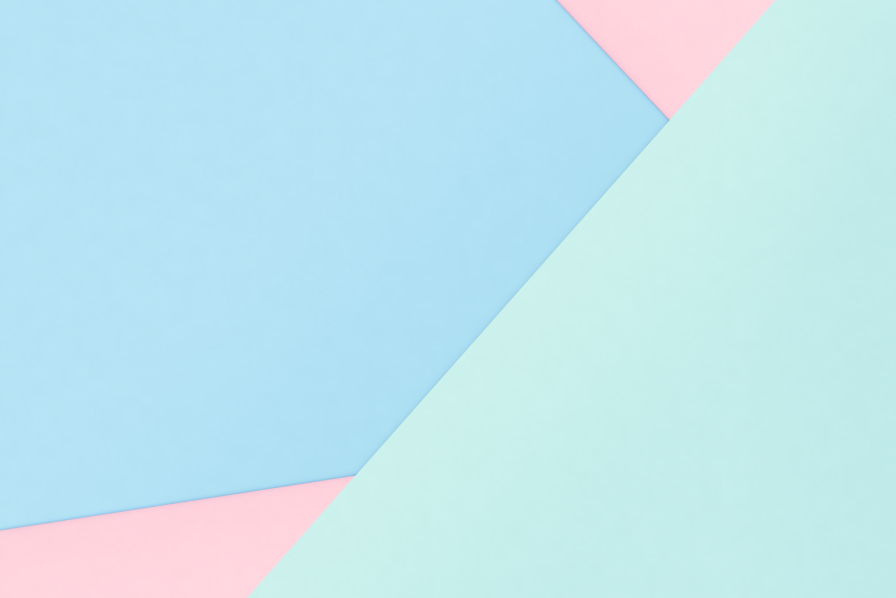
Write a Shadertoy shader that draws this background.

```glsl
// Overlapping sheets of pastel paper: a blue sheet on pink, with mint on top.
// Each sheet is bounded by signed distances to straight edges; soft contact
// shadows follow the edges and faint value noise gives the paper its grain.

float hash(vec2 p) {
    return fract(sin(dot(p, vec2(127.1, 311.7))) * 43758.5453);
}

float noise(vec2 p) {
    vec2 i = floor(p), f = fract(p);
    f = f * f * (3.0 - 2.0 * f);
    return mix(mix(hash(i), hash(i + vec2(1, 0)), f.x),
               mix(hash(i + vec2(0, 1)), hash(i + vec2(1, 1)), f.x), f.y);
}

// Signed distance to the line a-b, positive on its left
float leftOf(vec2 p, vec2 a, vec2 b) {
    vec2 d = normalize(b - a), e = p - a;
    return d.x * e.y - d.y * e.x;
}

void mainImage(out vec4 fragColor, in vec2 fragCoord) {
    vec2 p = fragCoord / iResolution.xy * vec2(1.5, 1.0);
    float aa = 0.8 / iResolution.y;

    // Sheet shapes, positive inside
    float mint = -leftOf(p, vec2(0.414, 0.0), vec2(1.299, 1.0));
    float blue = min(leftOf(p, vec2(1.121, 0.799), vec2(0.932, 1.0)),
                     leftOf(p, vec2(0.0, 0.113), vec2(0.596, 0.205)));

    // Pink base, slightly shaded beside the blue sheet
    vec3 pink = mix(vec3(1.0, 0.825, 0.863), vec3(1.0, 0.842, 0.876), smoothstep(0.0, 0.15, -blue));
    pink -= vec3(0.06, 0.05, 0.02) * exp(-max(-blue, 0.0) / 0.004);

    // Blue sheet, deeper towards the mint edge, with a dark cut rim
    vec3 blueTone = mix(vec3(0.682, 0.878, 0.952), vec3(0.712, 0.893, 0.961),
                        smoothstep(0.0, 0.45, -mint));
    blueTone -= vec3(0.17, 0.14, 0.06) * exp(-max(blue, 0.0) / 0.0025);
    blueTone -= vec3(0.09, 0.06, 0.03) * exp(-max(-mint, 0.0) / 0.004);

    // Mint sheet, palest along its diagonal edge
    vec3 mintTone = mix(vec3(0.800, 0.946, 0.928), vec3(0.765, 0.928, 0.920),
                        smoothstep(0.0, 0.38, mint));
    mintTone -= vec3(0.015, 0.01, 0.004) * smoothstep(1.2, 1.5, p.x);

    // Stack the sheets from bottom to top
    vec3 color = mix(pink, blueTone, smoothstep(-aa, aa, blue));
    color = mix(color, mintTone, smoothstep(-aa, aa, mint));

    // Paper grain
    color += 0.006 * (noise(p * 45.0) - 0.5) + 0.005 * (noise(p * 170.0) - 0.5);
    fragColor = vec4(color, 1.0);
}
```
